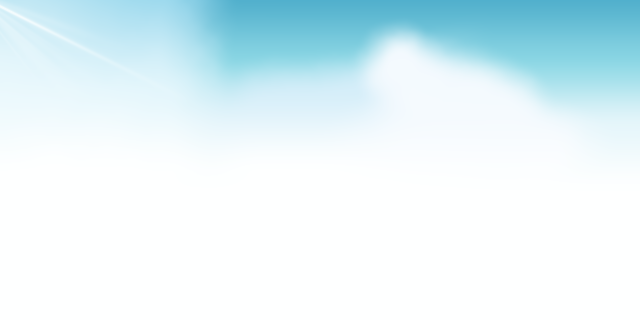
Give the GLSL for this background, as a Shadertoy shader.

```glsl
const vec3 WHITE = vec3(0.995, 1.0, 1.0);
const vec3 SKY_TOP = vec3(0.29, 0.67, 0.79);
const vec3 SKY_MID = vec3(0.56, 0.85, 0.90);
const vec3 SKY_LOW = vec3(0.89, 0.96, 0.98);
const vec3 HAZE_TOP = vec3(0.56, 0.83, 0.92);
const vec3 HAZE_LOW = vec3(0.88, 0.96, 0.985);
const vec3 VEIL = vec3(0.83, 0.93, 0.975);
const vec3 PUFF = vec3(0.965, 0.982, 0.998);

const vec2 SUN = vec2(-0.10, 1.03);
const float MAIN_RAY_ANGLE = -0.464;
const int RAY_COUNT = 9;
const int PUFF_COUNT = 6;

// Cloud puffs: centre, then radii
const vec4 PUFFS[PUFF_COUNT] = vec4[](
    vec4(1.25, 0.80, 0.13, 0.12), vec4(1.33, 0.71, 0.17, 0.16),
    vec4(1.47, 0.68, 0.17, 0.15), vec4(1.56, 0.62, 0.15, 0.16),
    vec4(1.68, 0.54, 0.20, 0.13), vec4(1.40, 0.54, 0.34, 0.18));

float hash(vec2 p) {
    return fract(sin(dot(p, vec2(127.1, 311.7))) * 43758.5453);
}

float noise(vec2 p) {
    vec2 cell = floor(p);
    vec2 f = fract(p);
    f = f * f * (3.0 - 2.0 * f);
    return mix(mix(hash(cell), hash(cell + vec2(1, 0)), f.x),
               mix(hash(cell + vec2(0, 1)), hash(cell + vec2(1, 1)), f.x), f.y);
}

float fbm(vec2 p) {
    float sum = 0.0;
    float weight = 0.5;
    for (int i = 0; i < 4; i++) {
        sum += weight * noise(p);
        p = p * 2.0 + 17.0;
        weight *= 0.5;
    }
    return sum;
}

vec3 skyColor(float depth) {
    vec3 color = mix(SKY_TOP, SKY_MID, smoothstep(-0.06, 0.24, depth));
    color = mix(color, SKY_LOW, smoothstep(0.17, 0.40, depth));
    return mix(color, WHITE, smoothstep(0.34, 0.61, depth));
}

vec3 hazeColor(float depth) {
    vec3 color = mix(HAZE_TOP, HAZE_LOW, smoothstep(-0.10, 0.30, depth));
    return mix(color, WHITE, smoothstep(0.22, 0.54, depth));
}

// Combined cover of the soft elliptical puffs
float puffCover(vec2 p) {
    float clear = 1.0;
    for (int i = 0; i < PUFF_COUNT; i++) {
        float d = length((p - PUFFS[i].xy) / PUFFS[i].zw);
        clear *= smoothstep(0.25, 1.3, d);
    }
    return 1.0 - clear;
}

// Thin beam that widens and fades away from the sun
float ray(vec2 p, float angle, float width, float reach) {
    vec2 dir = vec2(cos(angle), sin(angle));
    vec2 q = p - SUN;
    float along = dot(q, dir);
    float across = dot(q, vec2(-dir.y, dir.x)) / (width * (0.4 + along));
    return exp(-across * across) * (1.0 - smoothstep(0.1, reach, along));
}

void mainImage(out vec4 fragColor, in vec2 fragCoord) {
    vec2 p = fragCoord / iResolution.y;
    p.x *= 2.0 * iResolution.y / iResolution.x;
    float depth = 1.0 - p.y;
    float wisps = fbm(p * 6.0) - 0.47;
    vec2 drift = p + 0.05 * vec2(wisps, fbm(p * 6.0 + 40.0) - 0.47);

    vec3 color = skyColor(depth);

    // Pale haze on the left
    float haze = 1.0 - smoothstep(0.50, 0.74, drift.x + 0.06 * wisps);
    color = mix(color, hazeColor(depth + 0.05 * wisps), haze);

    // Blue-white veil rising towards the cloud
    float veilTop = 0.30 - 0.20 * (drift.x - 0.65);
    float veil = smoothstep(veilTop - 0.09, veilTop + 0.07, 1.0 - drift.y);
    veil *= smoothstep(0.50, 0.82, p.x) * (1.0 - smoothstep(1.20, 1.55, p.x));
    color = mix(color, mix(VEIL, WHITE, smoothstep(0.25, 0.54, depth)), veil);

    // Bright cloud
    vec3 puffColor = mix(PUFF, WHITE, smoothstep(0.35, 0.60, depth));
    color = mix(color, puffColor, 0.96 * puffCover(drift));

    // Corner glow and sun rays
    float glow = exp(-10.0 * dot(p - vec2(0.0, 0.92), p - vec2(0.0, 0.92)));
    color = mix(color, WHITE, 0.42 * glow);
    float light = 0.55 * ray(p, MAIN_RAY_ANGLE, 0.008, 0.88);
    for (int i = 0; i < RAY_COUNT; i++) {
        float seed = hash(vec2(float(i), 3.0));
        float angle = mix(-0.92, -0.34, (float(i) + seed) / float(RAY_COUNT));
        light += 0.20 * ray(p, angle, mix(0.006, 0.022, seed), mix(0.40, 0.70, seed));
    }
    color = mix(color, WHITE, min(light, 0.8));

    fragColor = vec4(color, 1.0);
}
```
